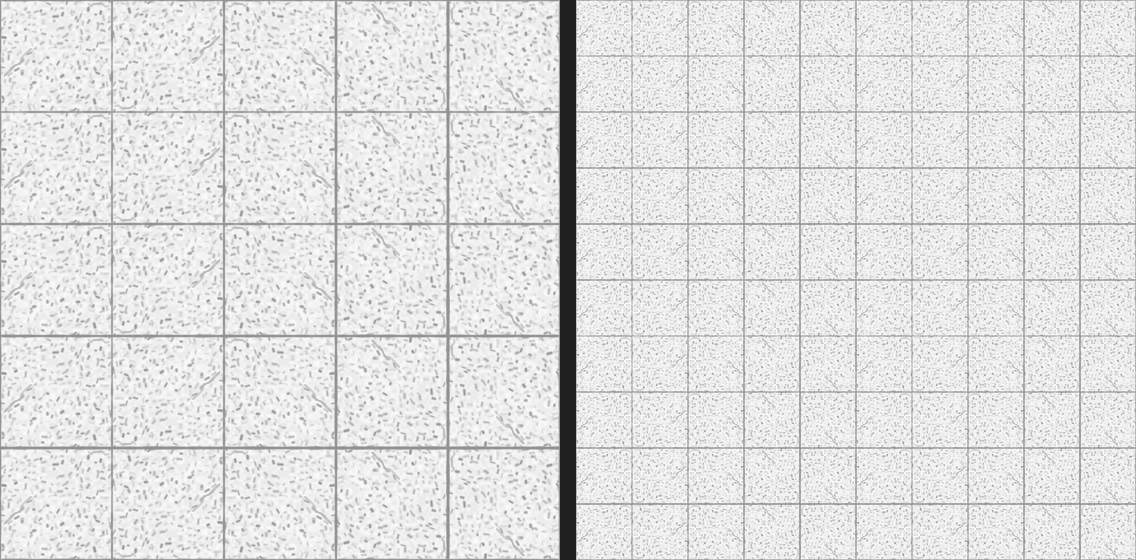
Left: one tile. Right: repeated 2 by 2.
This texture is drawn by a WebGL 2 fragment shader. Its source:

```glsl
#version 300 es
precision highp float;
// Speckled pale ceiling tiles in a five by five grid of ragged grey joints.
// One panel of jittered specks and fissures is turned or mirrored per column;
// joint widths vary across the grid and all noise wraps, so the canvas tiles.

uniform vec2 u_resolution;
out vec4 outColor;

const float TILES = 5.0;            // panels across and down
const float SPECK_CELLS = 17.0;     // speck cells per panel side
const float GRAIN_CELLS = 38.0;     // mottling cells per panel side
const float JOINT_WAVES = 90.0;     // ragged steps along a whole joint
const float THIN_JOINT = 0.0015;    // joint half widths, canvas units
const float THICK_JOINT = 0.0027;
const float JOINT_RAGGED = 0.0010;
const float EDGE_SOFTNESS = 0.0016;
const float SPECK_SOFTNESS = 0.17;  // in speck cells
const float SPECK_SHARE = 0.90;
const vec3 PANEL_LIGHT = vec3(0.980);
const vec3 PANEL_SHADE = vec3(0.908);
const vec3 SPECK_COLOR = vec3(0.520);
const vec3 JOINT_COLOR = vec3(0.570);

float hash(vec2 p) {
  return fract(sin(dot(p, vec2(127.1, 311.7))) * 43758.5453);
}

// Value noise that repeats every period cells.
float wrapNoise(vec2 p, float period) {
  vec2 cell = floor(p);
  vec2 f = fract(p);
  f = f * f * (3.0 - 2.0 * f);
  vec2 a = mod(cell, period);
  vec2 b = mod(cell + 1.0, period);
  return mix(mix(hash(a), hash(vec2(b.x, a.y)), f.x),
             mix(hash(vec2(a.x, b.y)), hash(b), f.x), f.y);
}

float segmentDistance(vec2 p, vec2 a, vec2 b) {
  vec2 d = b - a;
  return length(p - a - d * clamp(dot(p - a, d) / dot(d, d), 0.0, 1.0));
}

// Orients the shared panel for a column; q is centred on the panel.
vec2 orientPanel(vec2 q, float column) {
  if (column < 0.5) return q;
  if (column < 1.5) return -q;
  if (column < 2.5) return vec2(-q.x, q.y);
  return column < 3.5 ? vec2(-q.y, q.x) : vec2(q.y, -q.x);
}

// Darkness of the short, mostly diagonal specks.
float specks(vec2 panel) {
  vec2 p = panel * SPECK_CELLS;
  vec2 home = floor(p);
  float ink = 0.0;
  for (int j = -1; j <= 1; j++) {
    for (int i = -1; i <= 1; i++) {
      vec2 cell = home + vec2(i, j);
      vec2 id = mod(cell, SPECK_CELLS);
      vec2 center = cell + 0.08 + 0.84 * vec2(hash(id + 3.1), hash(id + 17.7));
      float angle = 0.8 + 2.4 * (hash(id + 29.3) - 0.5);
      vec2 reach = vec2(cos(angle), sin(angle)) * mix(0.06, 0.32, hash(id + 41.9));
      float radius = mix(0.09, 0.21, hash(id + 53.2));
      float d = segmentDistance(p, center - reach, center + reach) - radius;
      float shade = mix(0.22, 0.90, pow(hash(id + 67.4), 1.8));
      shade *= step(hash(id + 79.6), SPECK_SHARE);
      ink = max(ink, shade * (1.0 - smoothstep(-SPECK_SOFTNESS, SPECK_SOFTNESS, d)));
    }
  }
  return ink;
}

// A thin stroke, wavering and fading along its length.
float fissure(vec2 panel, vec2 a, vec2 b, float strength) {
  vec2 waver = vec2(wrapNoise(panel * 20.0, 20.0), wrapNoise(panel.yx * 20.0 + 7.0, 20.0));
  float d = segmentDistance(panel + 0.045 * (waver - 0.5), a, b);
  float fade = mix(0.5, 1.0, wrapNoise(panel * 26.0 + 5.0, 26.0));
  return strength * fade * (1.0 - smoothstep(0.004, 0.019, d));
}

void main() {
  vec2 uv = gl_FragCoord.xy / u_resolution;
  vec2 grid = uv * TILES;
  vec2 panel = orientPanel(fract(grid) - 0.5, floor(grid.x)) + 0.5;

  // Mottled panel, specks, fissures and chipped rims
  float grain = wrapNoise(panel * GRAIN_CELLS, GRAIN_CELLS);
  vec3 color = mix(PANEL_SHADE, PANEL_LIGHT, grain);
  float ink = specks(panel);
  ink = max(ink, fissure(panel, vec2(0.05, 0.33), vec2(0.28, 0.56), 0.60));
  ink = max(ink, fissure(panel, vec2(0.80, 0.95), vec2(0.96, 0.96), 0.55));
  ink = max(ink, fissure(panel, vec2(0.63, 0.005), vec2(0.68, 0.025), 0.85));
  ink = max(ink, fissure(panel, vec2(0.985, 0.29), vec2(0.995, 0.33), 0.85));
  color = mix(color, SPECK_COLOR, ink);

  // Joints thicken toward the right and the bottom
  vec2 index = mod(floor(grid + 0.5), TILES);
  vec2 order = vec2(index.x, TILES - index.y);
  order = mix(order, vec2(2.5), vec2(equal(index, vec2(0.0))));
  vec2 halfWidth = mix(vec2(THIN_JOINT), vec2(THICK_JOINT), (order - 1.0) / 3.0);
  vec2 wave = vec2(wrapNoise(vec2(uv.y * JOINT_WAVES, index.x + 11.0), JOINT_WAVES),
                   wrapNoise(vec2(uv.x * JOINT_WAVES, index.y + 31.0), JOINT_WAVES));
  halfWidth += JOINT_RAGGED * (wave - 0.5);
  vec2 jointDistance = abs(fract(grid + 0.5) - 0.5) / TILES - halfWidth;
  float soft = max(EDGE_SOFTNESS, 0.7 / min(u_resolution.x, u_resolution.y));
  vec2 joint = 1.0 - smoothstep(vec2(-soft), vec2(soft), jointDistance);
  color = mix(color, JOINT_COLOR, max(joint.x, joint.y));

  outColor = vec4(color, 1.0);
}
```
